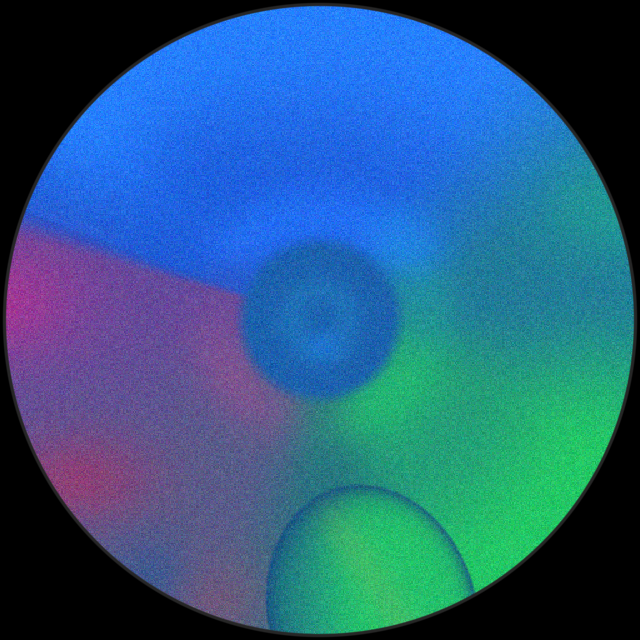
Reproduce this background procedurally as a three.js fragment shader.

```glsl
// Grainy disc of blue, green and purple light with a soft core and a glassy oval at its foot.
varying vec2 vUv;

float hash(vec2 p) {
  vec3 q = fract(vec3(p.xyx) * 0.1031);
  q += dot(q, q.yzx + 33.33);
  return fract((q.x + q.y) * q.z);
}

// Soft round falloff: 1 at the centre, fading over the given size
float glow(vec2 p, vec2 centre, vec2 size) {
  vec2 d = (p - centre) / size;
  return exp(-dot(d, d));
}

// Colours swept clockwise from the seam at the left
vec3 sweep(vec2 p, float r) {
  float turn = fract((2.79 - atan(p.y, p.x)) / 6.2831853);
  vec3 blue = mix(vec3(0.12, 0.37, 0.86), vec3(0.15, 0.50, 1.0), smoothstep(0.18, 0.48, r));
  blue = mix(blue, vec3(0.12, 0.35, 0.82), 0.8 * (1.0 - smoothstep(0.0, 0.06, turn)));
  vec3 teal = vec3(0.13, 0.48, 0.60);
  vec3 green = mix(vec3(0.14, 0.62, 0.47), vec3(0.14, 0.78, 0.40), smoothstep(0.27, 0.47, r));
  vec3 slate = vec3(0.15, 0.46, 0.50);
  vec3 purple = mix(vec3(0.34, 0.36, 0.54), vec3(0.40, 0.29, 0.60), smoothstep(0.78, 0.97, turn));

  vec3 c = mix(blue, teal, smoothstep(0.27, 0.40, turn));
  c = mix(c, green, smoothstep(0.42, 0.52, turn));
  c = mix(c, slate, smoothstep(0.60, 0.69, turn));
  c = mix(c, purple, smoothstep(0.69, 0.77, turn));
  return mix(c, vec3(0.13, 0.34, 0.80), smoothstep(0.985, 1.0, turn));
}

void main() {
  vec2 p = vUv - 0.5;
  float r = length(p);
  vec3 c = sweep(p, r);

  // Broad lights and shadows near the rim
  c = mix(c, vec3(0.11, 0.36, 0.86), 0.6 * glow(p, vec2(-0.18, 0.22), vec2(0.11)));
  c = mix(c, vec3(0.13, 0.62, 0.57), 0.8 * glow(p, vec2(0.46, 0.18), vec2(0.11, 0.09)));
  c = mix(c, vec3(0.68, 0.20, 0.58), 0.85 * glow(p, vec2(-0.51, 0.03), vec2(0.13, 0.09)));
  c = mix(c, vec3(0.60, 0.23, 0.44), 0.8 * glow(p, vec2(-0.38, -0.25), vec2(0.12, 0.07)));
  c = mix(c, vec3(0.48, 0.34, 0.47), 0.7 * glow(p, vec2(-0.17, -0.44), vec2(0.10, 0.08)));
  c = mix(c, vec3(0.17, 0.34, 0.58), 0.6 * glow(p, vec2(-0.26, -0.40), vec2(0.06)));

  // Halo hugging the core
  float halo = exp(-pow((r - 0.165) / 0.05, 2.0));
  c = mix(c, vec3(0.14, 0.45, 0.98), 0.75 * halo * smoothstep(0.06, 0.13, p.y));
  c = mix(c, vec3(0.54, 0.32, 0.57), 0.75 * halo * glow(p, vec2(-0.14, -0.10), vec2(0.12)));
  c = mix(c, vec3(0.14, 0.73, 0.44), 0.85 * halo * glow(p, vec2(0.13, -0.12), vec2(0.12)));
  c = mix(c, vec3(0.13, 0.58, 0.61), 0.7 * halo * glow(p, vec2(0.18, 0.03), vec2(0.08)));
  c = mix(c, vec3(0.13, 0.53, 0.90), 0.7 * glow(p, vec2(0.135, 0.12), vec2(0.06)));

  // Core with faint inner lights
  vec3 core = vec3(0.11, 0.38, 0.68);
  core = mix(core, vec3(0.13, 0.46, 0.73), 0.7 * exp(-pow((r - 0.045) / 0.025, 2.0)));
  core = mix(core, vec3(0.12, 0.47, 0.84), 0.7 * glow(p, vec2(0.005, -0.04), vec2(0.03, 0.025)));
  c = mix(c, core, 1.0 - smoothstep(0.108, 0.138, r));

  // Leaning oval, shaded dark along its edge
  vec2 q = p - vec2(0.082, -0.457);
  q.x += 0.1 * q.y;
  float oval = length(q / vec2(0.165, 0.199));
  float inward = (1.0 - oval) * 0.17;
  vec3 glass = mix(vec3(0.14, 0.60, 0.50), vec3(0.14, 0.76, 0.42), smoothstep(-0.12, 0.0, q.x));
  float streak = exp(-pow((q.x + 0.55 * q.y - 0.035) / 0.035, 2.0));
  glass = mix(glass, vec3(0.30, 0.73, 0.41), 0.6 * streak);
  float shadeWidth = mix(0.035, 0.012, smoothstep(-0.12, 0.10, q.x));
  glass = mix(glass, vec3(0.10, 0.29, 0.51), 0.9 * exp(-max(inward, 0.0) / shadeWidth));
  c = mix(c, glass, smoothstep(-0.003, 0.003, inward));

  // Fine grain
  vec2 cell = floor(vUv * 512.0);
  vec3 grain = vec3(hash(cell), hash(cell + 71.0), hash(cell + 153.0)) - 0.5;
  c += grain * 0.11 + (hash(cell + 219.0) - 0.5) * 0.06;

  // Grey rim, then black beyond it
  c = mix(c, vec3(0.15), smoothstep(0.489, 0.492, r));
  c *= 1.0 - smoothstep(0.494, 0.497, r);
  gl_FragColor = vec4(clamp(c, 0.0, 1.0), 1.0);
}
```
